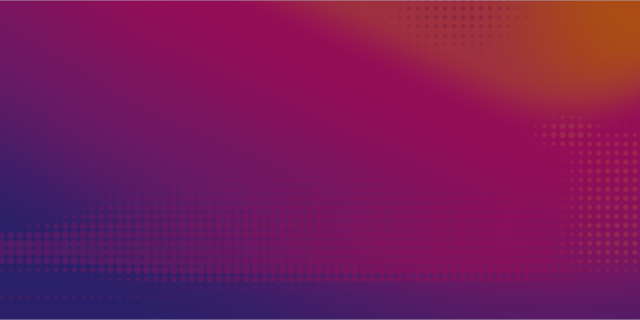
This background is drawn by a WebGL 2 fragment shader. Its source:

```glsl
#version 300 es
precision highp float;

uniform vec2 u_resolution;
out vec4 fragColor;

#define PITCH 0.02826
#define GRID_ORIGIN vec2(0.034, 0.974)
#define DOT_SOFTNESS 0.0045
#define RIDGE_SLOPE 0.467
#define NAVY vec3(0.165, 0.125, 0.41)
#define PURPLE vec3(0.41, 0.10, 0.395)
#define MAGENTA vec3(0.58, 0.05, 0.34)
#define CORAL vec3(0.62, 0.19, 0.25)
#define ORANGE vec3(0.665, 0.30, 0.08)
#define EDGE_TINT vec3(0.70, 0.66, 0.73)

// Signed height above the magenta ridge, which levels out on the right
float ridgeDistance(vec2 p) {
    float bend = max(p.x - 1.5, 0.0);
    float ridge = 1.0 - RIDGE_SLOPE * (p.x - 0.68) + 0.9 * bend * bend;
    float leftCooling = 0.05 * smoothstep(0.5, 0.0, p.x);
    return 0.906 * (p.y - ridge) - leftCooling;
}

// Navy through magenta to the orange corner
vec3 gradient(vec2 p, float d) {
    vec3 cool = mix(NAVY, PURPLE, smoothstep(-1.02, -0.48, d));
    vec3 color = mix(cool, MAGENTA, smoothstep(-0.62, 0.0, d));
    color = mix(color, CORAL, smoothstep(0.0, 0.18, d));
    float corner = smoothstep(0.58, 0.05, distance(p, vec2(2.0, 1.0)));
    return mix(color, ORANGE, corner * smoothstep(0.0, 0.25, d));
}

// Coverage of a halftone dot; size is the radius as a share of the pitch
float halftone(vec2 p, float size) {
    vec2 cell = fract((p - GRID_ORIGIN) / PITCH + 0.5) - 0.5;
    float softness = max(DOT_SOFTNESS, 0.75 / u_resolution.y);
    float gap = (length(cell) - size) * PITCH;
    return smoothstep(softness, -softness, gap) * smoothstep(0.04, 0.25, size);
}

float bell(float x) {
    return exp(-x * x);
}

// Wide lower band, narrow at the left and fanning upward
float lowerBand(vec2 p) {
    float spread = smoothstep(0.0, 0.65, p.x);
    float offset = p.y - mix(0.23, 0.18, spread);
    float width = offset > 0.0 ? mix(0.05, 0.27, spread) : 0.07;
    return bell(offset / width) * smoothstep(2.05, 1.55, p.x);
}

void main() {
    vec2 p = gl_FragCoord.xy / u_resolution.y;
    float height = ridgeDistance(p);
    float band = lowerBand(p);
    vec3 color = gradient(p, height - 0.05 * band);

    // Cool floor
    color = mix(color, NAVY, 0.3 * smoothstep(0.2, 0.0, p.y));

    // Magenta dots of the lower band, with a faint row beneath
    vec3 bandColor = mix(PURPLE, MAGENTA, smoothstep(0.0, 1.5, p.x));
    color = mix(color, bandColor, 0.6 * halftone(p, 0.56 * band));
    float row = bell((p.y - 0.07) / 0.04) * smoothstep(1.2, 0.1, p.x);
    color = mix(color, PURPLE, 0.4 * halftone(p, 0.23 * row));

    // Dark dots hanging from the top
    float top = bell((p.x - 1.43) / 0.27) * bell((1.0 - p.y) / 0.2);
    color = mix(color, vec3(0.49, 0.12, 0.23), 0.6 * halftone(p, 0.27 * top));

    // Coral dots at the right
    float side = smoothstep(1.62, 1.9, p.x) * smoothstep(0.05, 0.25, p.y)
               * smoothstep(0.66, 0.54, p.y);
    float cluster = bell(length((p - vec2(1.78, 0.585)) / vec2(0.12, 0.06)));
    float sideSize = max(0.28 * side, 0.38 * cluster);
    color = mix(color, vec3(0.64, 0.21, 0.28), 0.6 * halftone(p, sideSize));

    // Pale hairlines along the top and bottom
    float edge = smoothstep(0.004, 0.0, min(p.y, 1.0 - p.y));
    color = mix(color, EDGE_TINT, 0.7 * edge);

    fragColor = vec4(color, 1.0);
}
```
